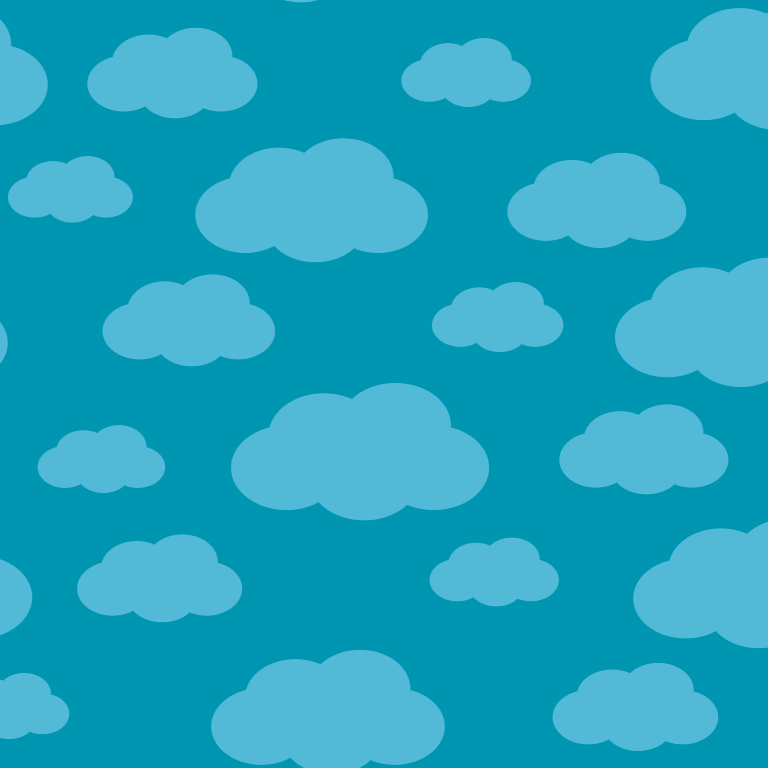
A Shadertoy shader for this pattern:

```glsl
const vec2 SPACING = vec2(0.368, 0.167);

vec3 hash3(vec2 cell) {
    vec3 k = vec3(dot(cell, vec2(127.1, 311.7)),
                  dot(cell, vec2(269.5, 183.3)),
                  dot(cell, vec2(419.2, 371.9)));
    return fract(sin(k) * 43758.5453);
}

// One lobe: an ellipse wider than it is tall
float lobe(vec2 p, vec2 center) {
    return length((p - center) * vec2(1.0, 1.31)) - 0.215;
}

// Five-lobed cloud of unit width
float cloud(vec2 p) {
    float d = min(lobe(p, vec2(-0.285, -0.062)), lobe(p, vec2(0.285, -0.062)));
    d = min(d, min(lobe(p, vec2(-0.14, 0.062)), lobe(p, vec2(0.137, 0.102))));
    return min(d, lobe(p, vec2(0.016, -0.102)));
}

// Staggered rows; adjacent cells always get different size classes
float cloudField(vec2 p) {
    float nearest = 1.0;
    float baseRow = round(p.y / SPACING.y);
    for (int j = -1; j <= 1; j++) {
        float row = baseRow + float(j);
        float rowShift = 0.5 * row * SPACING.x + 0.03 * sin(row * 2.3);
        float baseColumn = round((p.x - rowShift) / SPACING.x);
        for (int i = -1; i <= 1; i++) {
            vec2 cell = vec2(baseColumn + float(i), row);
            vec3 rnd = hash3(cell);
            float sizeClass = mod(cell.x - cell.y, 3.0);
            float width = sizeClass < 0.5 ? 0.333 : sizeClass < 1.5 ? 0.235 : 0.175;
            width *= mix(0.91, 1.01, rnd.z);

            // Smaller clouds have more room to drift
            vec2 drift = (rnd.xy - 0.5) * (0.4 - width) * vec2(0.5, 0.12);
            vec2 center = vec2(cell.x * SPACING.x + rowShift, row * SPACING.y) + drift;
            nearest = min(nearest, cloud((p - center) / width) * width);
        }
    }
    return nearest;
}

void mainImage(out vec4 fragColor, in vec2 fragCoord) {
    vec2 p = fragCoord / iResolution.y;
    float edge = 0.75 / iResolution.y;
    float cover = 1.0 - smoothstep(-edge, edge, cloudField(p - vec2(0.43, 0.745)));

    vec3 sky = vec3(0.0, 0.59, 0.70);
    vec3 cloudBlue = vec3(0.32, 0.73, 0.84);
    fragColor = vec4(mix(sky, cloudBlue, cover), 1.0);
}
```
